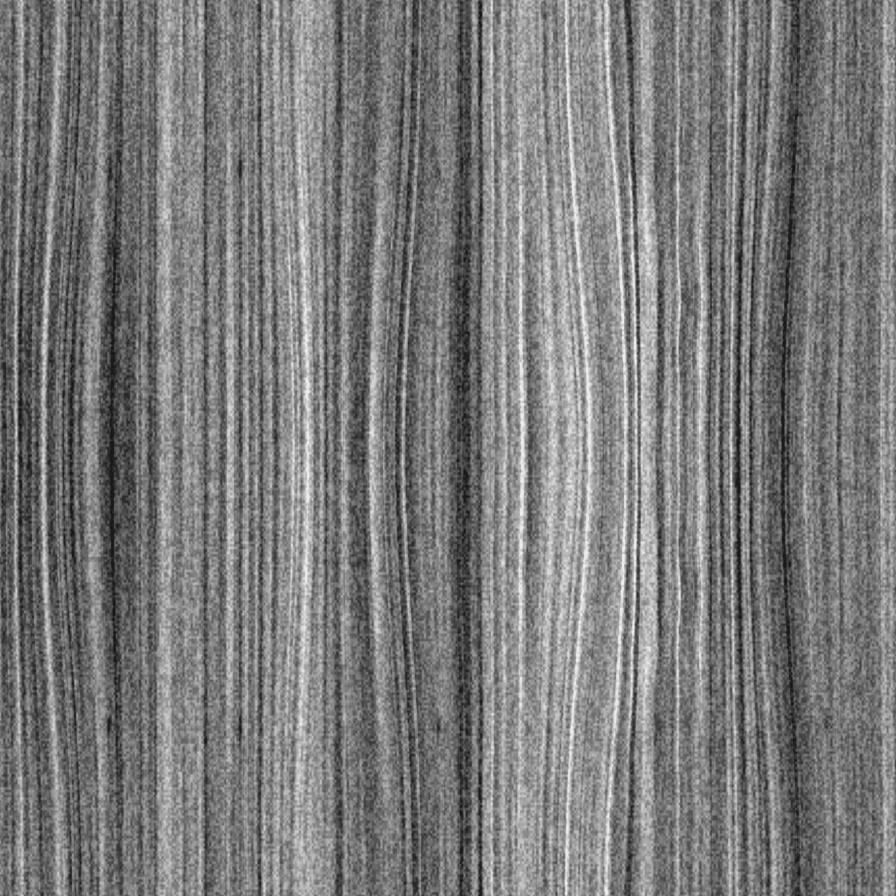
This texture is drawn by a WebGL 2 fragment shader. Its source:

```glsl
#version 300 es
precision highp float;
// Grey veneer: upright wood grain with dark bands, pale streaks and fine speckle.
uniform vec2 u_resolution;
out vec4 fragColor;

float hash(vec2 cell) {
    vec3 q = fract(cell.xyx * vec3(0.1031, 0.1030, 0.0973));
    q += dot(q, q.yzx + 33.33);
    return fract((q.x + q.y) * q.z);
}

float noise(vec2 p) {
    vec2 i = floor(p), f = fract(p);
    f = f * f * (3.0 - 2.0 * f);
    return mix(mix(hash(i), hash(i + vec2(1, 0)), f.x),
               mix(hash(i + vec2(0, 1)), hash(i + vec2(1, 1)), f.x), f.y);
}

float bump(float x, float centre, float width) {
    float d = (x - centre) / width;
    return exp(-d * d);
}

float band(float x, float left, float right, float soft) {
    return smoothstep(left - soft, left + soft, x)
         - smoothstep(right - soft, right + soft, x);
}

// Noise stretched along the grain, centred on zero
float fibre(float x, float v, float lines, float drift) {
    return noise(vec2(x * lines, v * drift + lines)) - 0.5;
}

float knot(vec2 p, vec2 centre) {
    vec2 d = (p - centre) / vec2(0.003, 0.012);
    return exp(-dot(d, d));
}

void main() {
    vec2 uv = gl_FragCoord.xy / u_resolution;
    float v = abs(uv.y - 0.5);
    float bow = 0.5 * cos(6.2832 * v);
    float bandStart[3] = float[3](0.0, 0.367, 0.80);

    // Bowed growth lines, mirrored about the middle
    float shift = 0.014 * bump(uv.x, 0.335, 0.03) + 0.03 * bump(uv.x, 0.66, 0.055);
    for (int i = 0; i < 3; i++)
        shift -= 0.020 * bump(uv.x, bandStart[i] + 0.075, 0.055);
    float x = uv.x - shift * bow;
    x += 0.002 * (noise(vec2(uv.x * 14.0, v * 7.0)) - 0.5);

    // Rippled figure in one strip
    float figure = band(uv.x, 0.695, 0.79, 0.012);
    float ripple = figure * band(v, 0.09, 0.34, 0.05);
    x += 0.004 * figure * (noise(vec2(uv.x * 30.0, v * 18.0)) - 0.5);

    // Broad tone
    float tone = 0.552 + 0.04 * bump(x, 0.345, 0.03) + 0.05 * bump(x, 0.66, 0.035);
    tone -= 0.07 * band(x, 0.225, 0.282, 0.012) + 0.03 * figure;
    float darkness = 0.0;
    for (int i = 0; i < 3; i++) {
        float s = bandStart[i];
        darkness += band(x, s, s + 0.172, 0.007);
        tone += 0.15 * bump(x, s + 0.019, 0.004) + 0.17 * bump(x, s + 0.057, 0.004);
        tone -= 0.09 * bump(x, s + 0.007, 0.0035) + 0.10 * bump(x, s + 0.048, 0.0035);
        tone -= 0.085 * bump(x, s + 0.084, 0.013);
        tone -= 0.22 * knot(vec2(uv.x, v), vec2(s + 0.122, 0.31));
    }
    tone -= 0.112 * darkness + 0.20 * knot(vec2(uv.x, v), vec2(0.268, 0.31));

    // Long grain lines from coarse to fine
    float grain = 0.04 * fibre(x, v, 43.0, 1.2)
                + 0.15 * fibre(x, v, 127.0, 1.2)
                + 0.35 * fibre(x, v, 233.0, 1.7);
    float pale = smoothstep(0.16, 0.42, fibre(x, v, 193.0, 1.0));
    float dark = smoothstep(0.16, 0.42, fibre(x, v, 179.0, 1.0));
    grain += 0.18 * pale - 0.18 * dark;
    tone += grain * (1.0 + 0.35 * ripple);
    tone += 0.20 * ripple * fibre(x, v, 150.0, 12.0);

    // Pores and speckle
    tone += 0.26 * (noise(uv * vec2(430.0, 350.0)) - 0.5);
    tone += 0.12 * (noise(uv * vec2(380.0, 70.0) + 17.0) - 0.5);

    fragColor = vec4(vec3(clamp(tone, 0.1, 0.92)), 1.0);
}
```
